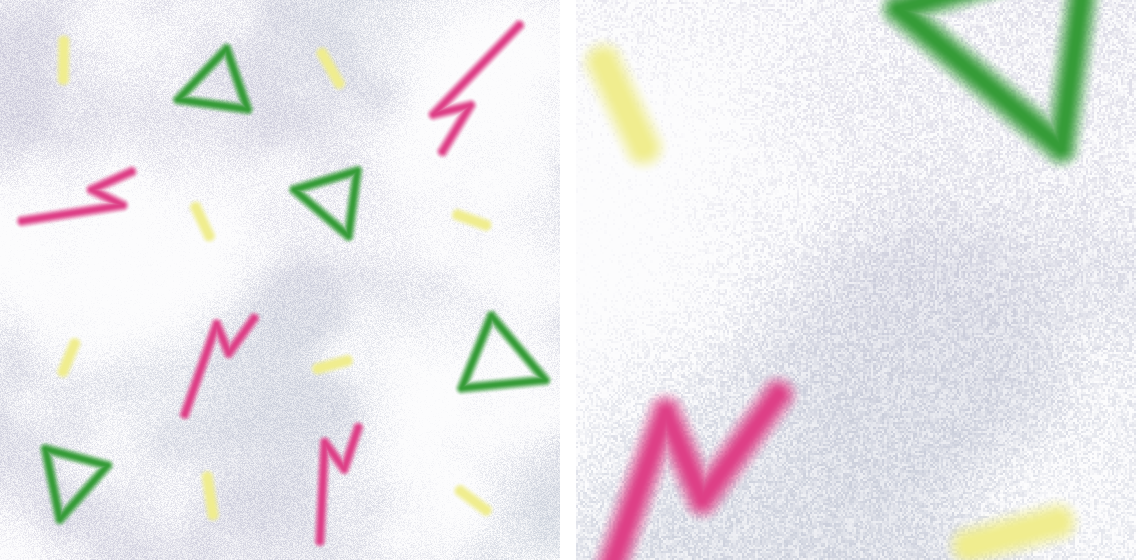
Left: the whole. Right: its middle third, enlarged.
This pattern is drawn by a Shadertoy shader. Its source:

```glsl
const vec3 PAPER = vec3(0.988, 0.988, 0.993);
const vec3 MIST_BLUE = vec3(0.75, 0.78, 0.83);
const vec3 MIST_LILAC = vec3(0.76, 0.75, 0.83);
const vec3 GREEN = vec3(0.21, 0.61, 0.22);
const vec3 PINK = vec3(0.87, 0.25, 0.53);
const vec3 YELLOW = vec3(0.94, 0.93, 0.56);

const int GRID = 4;               // motifs per side
const float JITTER = 0.035;       // largest shift from the cell centre
const float EDGE_MARGIN = 0.02;   // clear space along the border
const float STROKE = 0.0078;      // half width of lines
const float DASH_STROKE = 0.0095; // half width of dashes
const float BLUR = 0.0072;        // half width of the soft edge
const vec2 TRIANGLE_RADIUS = vec2(0.067, 0.087);
const vec2 BOLT_HALF = vec2(0.1, 0.145);
const vec2 DASH_HALF = vec2(0.026, 0.037);
const float CLOUD_SCALE = 3.6;
const float GRAIN_SCALE = 768.0;
const float GRAIN = 0.6;
const float TAU = 6.2831853;

float hash(vec2 p) {
    vec3 q = fract(p.xyx * 0.1031);
    q += dot(q, q.yzx + 33.33);
    return fract((q.x + q.y) * q.z);
}

float valueNoise(vec2 p) {
    vec2 i = floor(p), f = fract(p);
    f = f * f * f * (f * (f * 6.0 - 15.0) + 10.0);
    return mix(mix(hash(i), hash(i + vec2(1, 0)), f.x),
               mix(hash(i + vec2(0, 1)), hash(i + vec2(1, 1)), f.x), f.y);
}

float fbm(vec2 p) {
    float sum = 0.0, weight = 0.55;
    for (int i = 0; i < 3; i++) {
        sum += weight * valueNoise(p);
        p = mat2(1.6, 1.2, -1.2, 1.6) * p + 7.7;
        weight *= 0.5;
    }
    return sum;
}

float segment(vec2 p, vec2 a, vec2 b) {
    vec2 pa = p - a, ba = b - a;
    return length(pa - ba * clamp(dot(pa, ba) / dot(ba, ba), 0.0, 1.0));
}

vec2 polar(float angle) { return vec2(cos(angle), sin(angle)); }

float triangle(vec2 p, float radius, float skew) {
    vec2 a = radius * polar(skew);
    vec2 b = radius * polar(TAU / 3.0 - skew);
    vec2 c = radius * polar(TAU / 1.5);
    return min(segment(p, a, b), min(segment(p, b, c), segment(p, c, a)));
}

// Short stroke, kink backwards, long stroke
float bolt(vec2 p, float halfLength, float kink) {
    vec2 a = vec2(-0.012, halfLength), d = vec2(-0.012, -halfLength);
    vec2 b = vec2(-0.012, 0.27 * halfLength);
    vec2 c = b + vec2(0.048, kink);
    return min(segment(p, a, b), min(segment(p, b, c), segment(p, c, d)));
}

vec3 mistyPaper(vec2 uv) {
    float cloud = smoothstep(0.2, 0.8, fbm(uv * CLOUD_SCALE + 3.0));
    float grain = hash(floor(uv * GRAIN_SCALE) + 0.5) - 0.5;
    float density = mix(-0.22, 0.55, cloud) + GRAIN * grain;
    vec3 mist = mix(MIST_BLUE, MIST_LILAC, valueNoise(uv * 3.0 + 40.0));
    return mix(PAPER, mist, clamp(density, 0.0, 1.0));
}

void mainImage(out vec4 fragColor, in vec2 fragCoord) {
    vec2 uv = fragCoord / min(iResolution.x, iResolution.y);
    vec3 color = mistyPaper(uv);

    // One motif per jittered cell; kinds alternate along the diagonals
    for (int k = 0; k < GRID * GRID; k++) {
        ivec2 cell = ivec2(k % GRID, k / GRID);
        int kind = (cell.x + cell.y) % 4;
        vec2 seed = vec2(cell) * 17.3 + 5.0;
        float size = hash(seed + 1.1);
        float shape = hash(seed + 2.3);

        vec2 range = kind == 0 ? TRIANGLE_RADIUS : kind == 2 ? BOLT_HALF : DASH_HALF;
        float reach = mix(range.x, range.y, size);
        vec2 shift = vec2(hash(seed + 3.7), hash(seed + 4.9)) * 2.0 - 1.0;
        vec2 center = (vec2(cell) + 0.5) / float(GRID) + JITTER * shift;
        center = clamp(center, reach + EDGE_MARGIN, 1.0 - reach - EDGE_MARGIN);

        vec2 axis = polar(TAU * hash(seed + 6.1));
        vec2 p = mat2(axis.x, -axis.y, axis.y, axis.x) * (uv - center);

        float dist, stroke = STROKE;
        vec3 ink;
        if (kind == 0) {
            dist = triangle(p, reach, mix(-0.15, 0.15, shape));
            ink = GREEN;
        } else if (kind == 2) {
            p.x *= shape < 0.5 ? -1.0 : 1.0;
            dist = bolt(p, reach, mix(0.02, 0.05, shape));
            ink = PINK;
        } else {
            dist = segment(p, vec2(-reach, 0), vec2(reach, 0));
            stroke = DASH_STROKE;
            ink = YELLOW;
        }
        float coverage = 1.0 - smoothstep(stroke - BLUR, stroke + BLUR, dist);
        color = mix(color, ink, coverage);
    }
    fragColor = vec4(color, 1.0);
}
```
